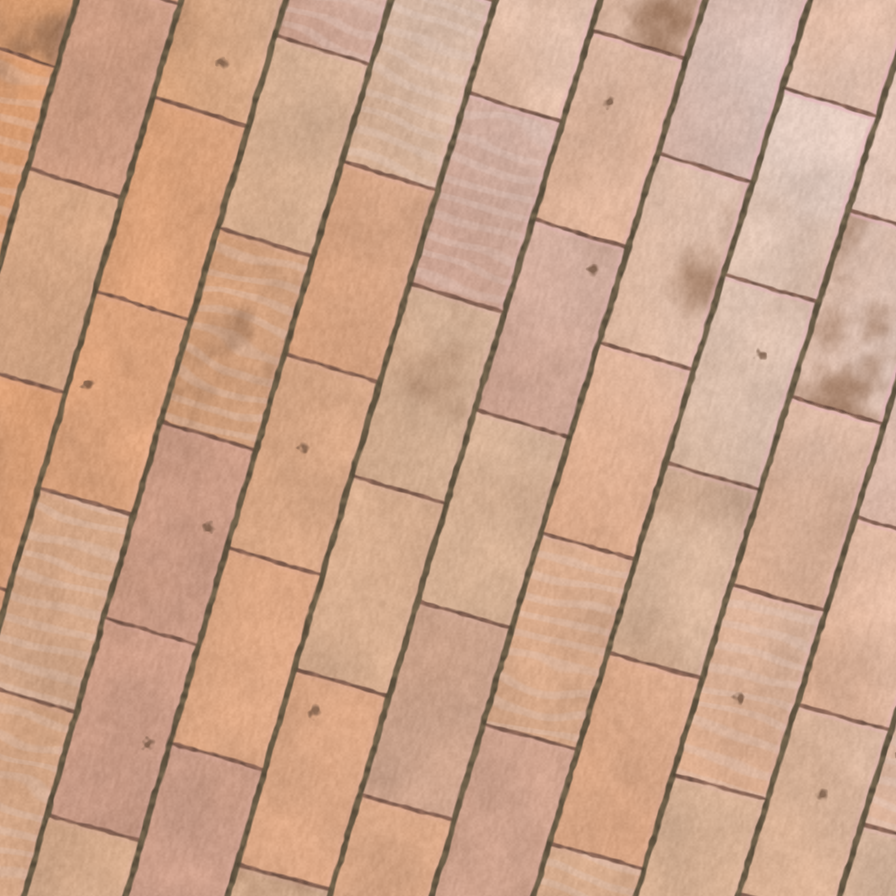
Write a WebGL 2 fragment shader that draws this texture.

```glsl
#version 300 es
precision highp float;
// Slanted running-bond paving of weathered terracotta tiles with dark mossy joints.
uniform vec2 u_resolution;
out vec4 outColor;

#define COLUMN_PITCH 0.1154   // column spacing along the horizontal
#define TILE_LENGTH 0.2326    // tile spacing along a column
#define COLUMN_LEAN 0.302     // horizontal drift of the long joints
#define ROW_SLOPE 0.293       // fall of the short joints
#define LATTICE_ORIGIN vec2(0.5527, 0.569)
#define VIEW_CENTER vec2(0.52, 0.495)
#define VIEW_FAN vec2(0.0276, 0.0538)  // slight perspective fanning
#define LONG_JOINT 0.0033     // half width
#define SHORT_JOINT 0.0020    // half width
#define SOFTNESS 0.0016
#define WEAR 1.0

const vec3 PEACH = vec3(0.85, 0.65, 0.52);
const vec3 SAND = vec3(0.82, 0.68, 0.57);
const vec3 ROSE = vec3(0.78, 0.60, 0.53);
const vec3 ORANGE = vec3(0.86, 0.61, 0.43);
const vec3 PALE = vec3(0.89, 0.81, 0.78);
const vec3 STAIN = vec3(0.58, 0.43, 0.33);
const vec3 MOSS = vec3(0.38, 0.33, 0.25);
const vec3 MORTAR = vec3(0.46, 0.33, 0.28);
const vec3 FRINGE = vec3(0.90, 0.70, 0.74);

float hash(vec2 p) {
  vec3 q = fract(p.xyx * vec3(0.1031, 0.1030, 0.0973));
  q += dot(q, q.yzx + 33.33);
  return fract((q.x + q.y) * q.z);
}

float noise(vec2 p) {
  vec2 i = floor(p), f = fract(p);
  f = f * f * (3.0 - 2.0 * f);
  return mix(mix(hash(i), hash(i + vec2(1, 0)), f.x),
             mix(hash(i + vec2(0, 1)), hash(i + vec2(1, 1)), f.x), f.y);
}

float fbm(vec2 p) {
  float sum = 0.0, amp = 0.5;
  for (int i = 0; i < 4; i++) {
    sum += amp * noise(p);
    p = p * 2.03 + 17.1;
    amp *= 0.5;
  }
  return sum;
}

// Fired clay with its own tint, bands, blotches and specks for each tile.
vec3 tileColor(vec2 p, vec2 id, vec2 local, float sheen) {
  vec2 key = id + 50.0;
  float tint = hash(key), kind = hash(key + 31.7), age = hash(key + 73.3);
  vec2 grainPos = p + key * 3.7;

  vec3 col = mix(PEACH, SAND, smoothstep(0.25, 0.7, tint));
  col = mix(col, ROSE, 0.9 * smoothstep(0.68, 0.9, tint));
  float warmth = smoothstep(0.55, 0.0, p.x) * smoothstep(1.3, 0.2, p.y);
  col = mix(col, ORANGE, warmth * (0.25 + 0.6 * age * step(tint, 0.75)));
  col = mix(col, PALE, sheen * (0.6 + 0.4 * kind));

  // Clouding, and pale bands across a few tiles
  float cloud = fbm(grainPos * 16.0);
  col *= 1.0 + 0.16 * (cloud - 0.47);
  float band = sin(local.y * 260.0 + 5.0 * noise(grainPos * vec2(14.0, 30.0)));
  col = mix(col, PALE, 0.28 * WEAR * step(0.82, kind) * smoothstep(0.0, 0.9, band));

  // Brown stains and a dark pit
  float blotch = smoothstep(0.46, 0.75, fbm(grainPos * 11.0 + 9.0));
  col = mix(col, STAIN, WEAR * blotch * (0.12 + 0.75 * smoothstep(0.72, 1.0, age)));
  vec2 pit = vec2(0.02 + 0.07 * tint, 0.03 + 0.16 * age);
  float pitDist = length(local - pit) + 0.006 * (noise(p * 220.0) - 0.5);
  float pitted = step(0.8, hash(key + 11.9)) * smoothstep(0.008, 0.002, pitDist);
  col = mix(col, STAIN * 0.75, 0.75 * WEAR * pitted);

  // Fine slanted grain
  vec2 grain = vec2(p.x + 0.3 * p.y, p.y - 0.3 * p.x) * vec2(260.0, 130.0);
  return col + 0.045 * (noise(grain) - 0.5) + 0.03 * (noise(p * 420.0) - 0.5);
}

void main() {
  vec2 uv = gl_FragCoord.xy / u_resolution;
  vec2 p = vec2(uv.x, 1.0 - uv.y);
  float soft = max(SOFTNESS, 1.0 / u_resolution.y);

  // Oblique lattice, every other column shifted by half a tile
  vec2 fromCenter = p - VIEW_CENTER;
  vec2 lattice = vec2(p.x + COLUMN_LEAN * p.y, p.y - ROW_SLOPE * fromCenter.x);
  lattice += VIEW_FAN * fromCenter.x * fromCenter.y - LATTICE_ORIGIN;
  lattice += 0.0016 * (vec2(noise(p * 45.0), noise(p * 45.0 + 60.0)) - 0.5);
  vec2 pitch = vec2(COLUMN_PITCH, TILE_LENGTH);
  vec2 grid = lattice / pitch;
  float column = floor(grid.x);
  grid.y += 0.5 * mod(column, 2.0) + 0.025 * (hash(vec2(column + 40.0, 5.0)) - 0.5);
  vec2 id = vec2(column, floor(grid.y));
  vec2 size = pitch * inversesqrt(1.0 + COLUMN_LEAN * COLUMN_LEAN);
  vec2 local = fract(grid) * size;
  vec2 edge = min(local, size - local);

  // Pale light falls from the upper right
  float sheen = smoothstep(-0.15, 0.8, fromCenter.x - 0.65 * fromCenter.y);
  sheen = clamp(sheen * (0.65 + 0.8 * fbm(p * 7.0 + 4.0)), 0.0, 1.0);
  vec3 col = tileColor(p, id, local, sheen);

  // Pinkish glints beside the joints
  float glint = smoothstep(0.005, 0.0, abs(size.x - local.x - 0.005));
  glint = max(glint, smoothstep(0.004, 0.0, abs(local.y - 0.004)));
  col = mix(col, FRINGE, glint * (0.12 + 0.5 * sheen));

  // Thin mortar across, wider mossy joints along
  float ragged = 0.0016 * (noise(p * 130.0) - 0.5);
  float across = 1.0 - smoothstep(-soft, soft, edge.y - SHORT_JOINT - ragged);
  float along = 1.0 - smoothstep(-soft, soft, edge.x - LONG_JOINT - ragged);
  float crumbs = 0.8 + 0.4 * noise(p * 170.0 + 8.0);
  col = mix(col, MORTAR * crumbs, 0.88 * across);
  col = mix(col, MOSS * crumbs, 0.94 * along);
  outColor = vec4(clamp(col, 0.0, 1.0), 1.0);
}
```
